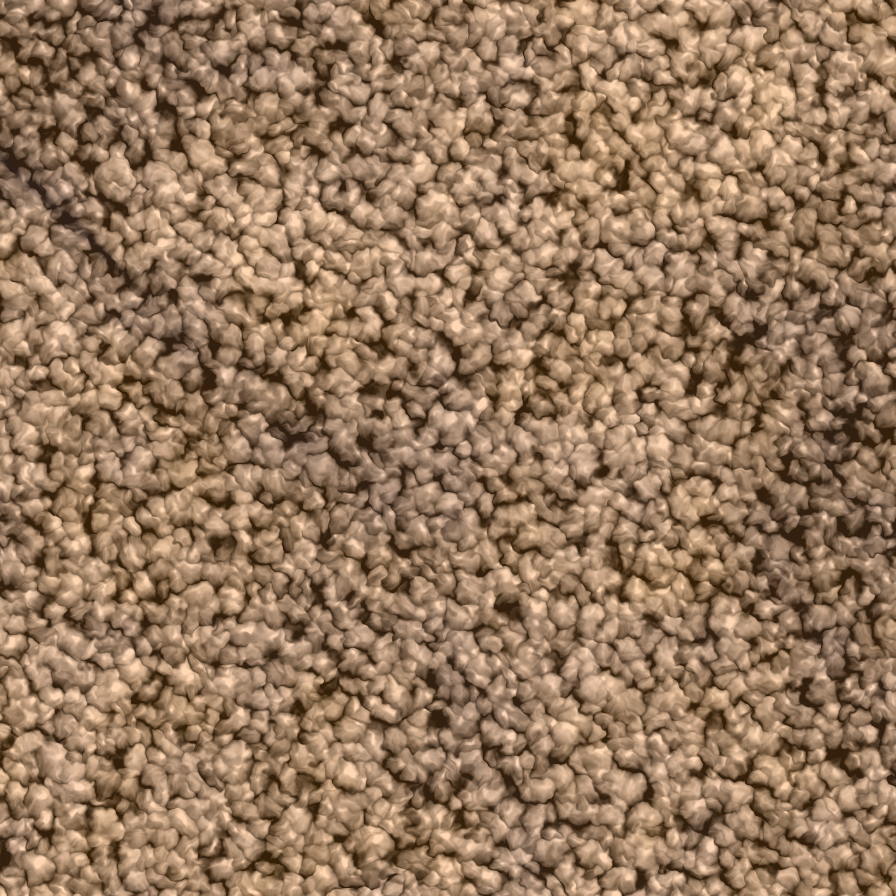
Give the GLSL for this texture, as a WebGL 1 fragment shader.

```glsl
precision highp float;
// Nubby boucle wool cloth: two layers of jittered, domed elliptical curls
// blended by height, frayed by fine warping, strands and stray fibres.
// Broad soft folds and one narrow crease shade the whole cloth.
uniform vec2 u_resolution;

float hash(vec2 p) {
  vec3 q = fract(vec3(p.xyx) * 0.1031);
  q += dot(q, q.yzx + 33.33);
  return fract((q.x + q.y) * q.z);
}

float noise(vec2 p) {
  vec2 i = floor(p), f = fract(p);
  f = f * f * (3.0 - 2.0 * f);
  return mix(mix(hash(i), hash(i + vec2(1, 0)), f.x),
             mix(hash(i + vec2(0, 1)), hash(i + vec2(1, 1)), f.x), f.y);
}

float fbm(vec2 p) {
  float sum = 0.0, amp = 0.5;
  for (int i = 0; i < 4; i++) {
    sum += amp * noise(p);
    p = mat2(1.6, 1.2, -1.2, 1.6) * p + 7.3;
    amp *= 0.5;
  }
  return sum / 0.9375;
}

mat2 rotation(float a) {
  return mat2(cos(a), sin(a), -sin(a), cos(a));
}

// Adds one layer of curls: x is weighted brightness, y is total weight.
vec2 curlLayer(vec2 p, float seed) {
  vec2 cell = floor(p), total = vec2(0.0);
  for (int y = -1; y <= 1; y++) {
    for (int x = -1; x <= 1; x++) {
      vec2 id = cell + vec2(x, y);
      vec2 key = id + seed;
      float tone = hash(key + 11.7), phase = hash(key + 53.1);
      vec2 offset = p - id - vec2(hash(key), hash(key + 27.4));
      vec2 radii = vec2(0.62 + 0.28 * phase, 0.42 + 0.24 * tone);
      vec2 d = rotation(6.283 * hash(key + 81.9)) * offset / radii;
      float r2 = dot(d, d);
      float height = 0.5 * hash(key + 39.2) + 1.0 - r2;

      // Rounded light from above, curved strands and a small sheen
      float bend = d.y + 0.5 * d.x * d.x;
      float strands = sin(bend * 7.0 + phase * 6.3) + 0.5 * sin(bend * 15.0 + tone * 6.3);
      vec2 glint = offset - vec2(0.08, 0.16);
      float light = 0.685 - 0.24 * r2 + 0.40 * dot(offset, vec2(0.35, 0.94));
      light += 0.25 * (tone - 0.5) + 0.035 * strands;
      light += 0.32 * phase * phase * exp(-dot(glint, glint) * 36.0);

      float weight = exp(11.0 * max(height, -1.0));
      total += vec2(light, 1.0) * weight;
    }
  }
  return total;
}

float glow(vec2 p, vec2 center, vec2 size) {
  vec2 d = (p - center) / size;
  return exp(-dot(d, d));
}

// Large scale light and shade of the draped cloth
float folds(vec2 p) {
  float side = p.y - 0.82 + 0.9 * p.x + 0.03 * (fbm(p * 12.0) - 0.5);
  float reach = 1.0 - smoothstep(0.28, 0.55, p.x);
  float shade = -0.12 * reach * exp(-side * side / 0.004);
  shade += 0.09 * glow(p, vec2(0.27, 0.73), vec2(0.20, 0.10));
  shade -= 0.12 * glow(p, vec2(0.08, 0.96), vec2(0.24, 0.13));
  shade += 0.09 * glow(p, vec2(0.78, 0.93), vec2(0.24, 0.14));
  shade -= 0.13 * glow(p, vec2(0.94, 0.47), vec2(0.13, 0.24));
  shade += 0.06 * glow(p, vec2(0.68, 0.42), vec2(0.12, 0.30));
  shade -= 0.05 * glow(p, vec2(0.42, 0.30), vec2(0.16, 0.22));
  shade += 0.04 * glow(p, vec2(0.10, 0.20), vec2(0.25, 0.20));
  float crease = exp(-side * side / 0.00006) * (1.0 - smoothstep(0.10, 0.20, p.x));
  return shade - 0.24 * crease + 0.10 * (fbm(p * 5.0 + 3.0) - 0.5);
}

void main() {
  vec2 p = gl_FragCoord.xy / u_resolution;
  vec2 warp = vec2(fbm(p * 45.0), fbm(p * 45.0 + 19.0)) - 0.5;
  vec2 fray = vec2(noise(p * 150.0 + 70.0), noise(p * 150.0 + 230.0)) - 0.5;
  vec2 q = p + 0.014 * warp + 0.005 * fray;

  // Curls over a mottled ground; the summed weight also gives the pile height
  float ground = 0.25 + 0.45 * fbm(p * 75.0 + 90.0);
  vec2 pile = vec2(ground, 1.0) * exp(3.3);
  pile += curlLayer(q * 39.0, 3.0);
  pile += curlLayer(rotation(0.6) * q * 51.0 + 60.0, 140.0);
  float height = log(pile.y) / 11.0;
  float light = pile.x / pile.y;
  light -= 0.20 * (1.0 - smoothstep(0.40, 1.05, height));

  // Fine stray fibres in two mixed directions
  vec2 along = rotation(0.7) * q, across = rotation(-0.8) * q;
  float fibres = mix(noise(along * vec2(80.0, 260.0) + 400.0),
                     noise(across * vec2(75.0, 240.0) + 400.0),
                     smoothstep(0.35, 0.65, noise(p * 28.0)));
  light += 0.17 * (fibres - 0.5) + 0.20 * (fbm(p * 110.0) - 0.5);

  float drape = folds(p);
  light = clamp(light + drape, 0.2, 1.0);

  // Sandy brown ramp, greyer in the shade and warmer in the light
  vec3 color = vec3(light, 0.90 * light - 0.058, 0.83 * light - 0.122);
  float warmth = 1.6 * (fbm(p * 14.0 + 31.0) - 0.5) + 2.5 * drape;
  color += vec3(0.015, 0.0, -0.04) * warmth;
  gl_FragColor = vec4(clamp(color, 0.0, 1.0), 1.0);
}
```
